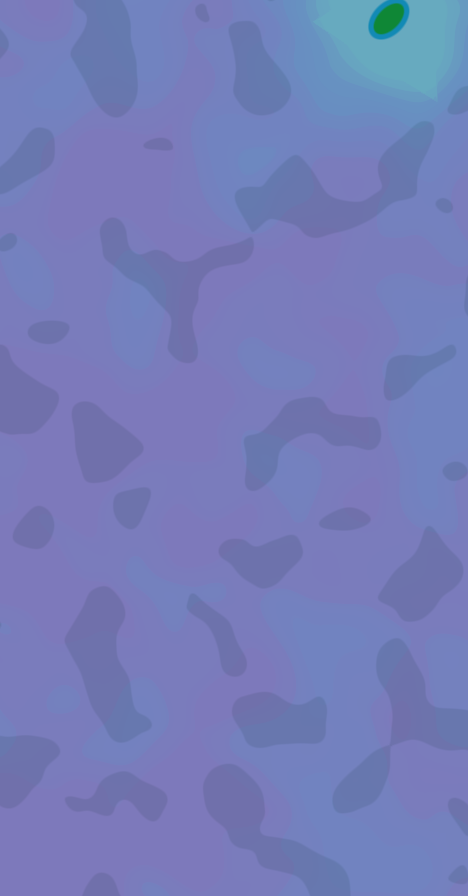
A WebGL 2 fragment shader for this texture:

```glsl
#version 300 es
precision highp float;

uniform vec2 u_resolution;
out vec4 fragColor;

// Palette, from the low to the high end of the tone field
const vec3 PURPLE = vec3(0.492, 0.474, 0.732);
const vec3 PERIWINKLE = vec3(0.442, 0.515, 0.752);
const vec3 STEEL = vec3(0.405, 0.562, 0.757);
const vec3 TEAL = vec3(0.405, 0.665, 0.750);
const vec3 SHADE = vec3(0.895, 0.925, 0.915);
const vec3 SPOT_RING = vec3(0.07, 0.54, 0.71);
const vec3 SPOT_CORE = vec3(0.06, 0.53, 0.21);

// Sizes in units of the canvas height
const float TONE_SCALE = 6.5;
const float PATCH_SCALE = 12.0;
const float PATCH_LEVEL = 0.19;
const float WARP_SCALE = 9.0;
const float WARP_AMOUNT = 0.028;
const float TONE_STEPS = 9.0;
const float STEP_SHARE = 0.75;
const vec2 SPOT_CENTER = vec2(0.434, 0.979);
const vec2 SPOT_RADII = vec2(0.027, 0.018);
const float SPOT_RING_WIDTH = 0.006;
const float SPOT_ANGLE = 0.80;
const float GLOW_RADIUS = 0.20;
const vec2 FACET_DIRECTION = vec2(0.504, -0.864);
const float FACET_LENGTH = 0.108;
const float FACET_WIDTH = 0.055;

vec2 gradientAt(vec2 cell) {
    vec3 h = fract(cell.xyx * vec3(0.1031, 0.1030, 0.0973));
    h += dot(h, h.yzx + 33.33);
    float angle = 6.28318 * fract((h.x + h.y) * h.z);
    return vec2(cos(angle), sin(angle));
}

float gradientNoise(vec2 p) {
    vec2 i = floor(p);
    vec2 f = p - i;
    vec2 u = f * f * f * (f * (f * 6.0 - 15.0) + 10.0);
    float a = dot(gradientAt(i), f);
    float b = dot(gradientAt(i + vec2(1, 0)), f - vec2(1, 0));
    float c = dot(gradientAt(i + vec2(0, 1)), f - vec2(0, 1));
    float d = dot(gradientAt(i + vec2(1, 1)), f - vec2(1, 1));
    return mix(mix(a, b, u.x), mix(c, d, u.x), u.y);
}

vec2 warp(vec2 p) {
    vec2 q = p * WARP_SCALE;
    return p + WARP_AMOUNT * vec2(gradientNoise(q + 17.3), gradientNoise(q + 61.7));
}

// Antialiased coverage of value > 0
float coverage(float value) {
    float w = max(fwidth(value), 1e-5);
    return smoothstep(-w, w, value);
}

// Flat steps with smoothed edges, blended with the plain ramp
float terrace(float tone) {
    float x = tone * TONE_STEPS;
    float w = clamp(fwidth(x), 1e-4, 0.5);
    float stepped = floor(x) + smoothstep(1.0 - w, 1.0, fract(x));
    return mix(x - 0.5, stepped, STEP_SHARE) / TONE_STEPS;
}

vec3 palette(float t) {
    vec3 color = mix(PURPLE, PERIWINKLE, smoothstep(0.0, 0.32, t));
    color = mix(color, STEEL, smoothstep(0.32, 0.60, t));
    return mix(color, TEAL, smoothstep(0.60, 1.0, t));
}

float ellipseDistance(vec2 p, vec2 radii) {
    return (length(p / radii) - 1.0) * min(radii.x, radii.y);
}

void main() {
    vec2 p = gl_FragCoord.xy / u_resolution.y;
    vec2 q = warp(p);
    vec2 fromSpot = p - SPOT_CENTER;

    // Tone field: cooler towards the top and right, with a glow round the spot
    float tone = 0.11 + 0.42 * gradientNoise(q * TONE_SCALE + 5.2);
    tone += 0.16 * gradientNoise(q * TONE_SCALE * 2.3 + 31.4);
    tone += 0.11 * smoothstep(0.08, 0.50, p.x);
    tone += 0.20 * smoothstep(0.72, 1.0, p.y);
    float glowDistance = length(fromSpot) + 0.8 * length(q - p) - 0.006;
    tone += 0.72 * (1.0 - smoothstep(0.0, GLOW_RADIUS, glowDistance));

    // Pointed facet below the spot
    float along = dot(fromSpot, FACET_DIRECTION);
    float across = abs(dot(fromSpot, vec2(-FACET_DIRECTION.y, FACET_DIRECTION.x)));
    float facet = min(FACET_WIDTH * (1.0 - along / FACET_LENGTH) - across, along + 0.04);
    tone += 0.12 * smoothstep(-0.001, 0.001, facet);
    vec3 color = palette(clamp(terrace(tone), 0.0, 1.0));

    // Darker winding patches
    float patches = gradientNoise(q * PATCH_SCALE + 83.1);
    patches += 0.30 * gradientNoise(q * PATCH_SCALE * 1.9 + 47.9);
    float nearSpot = 1.0 - smoothstep(0.06, 0.14, length(fromSpot));
    float shade = coverage(patches - PATCH_LEVEL - 0.3 * nearSpot);
    color *= mix(vec3(1.0), SHADE, shade);

    // Tilted spot with a ring
    float c = cos(SPOT_ANGLE);
    float s = sin(SPOT_ANGLE);
    vec2 local = vec2(c * fromSpot.x + s * fromSpot.y, c * fromSpot.y - s * fromSpot.x);
    color = mix(color, SPOT_RING, coverage(-ellipseDistance(local, SPOT_RADII)));
    color = mix(color, SPOT_CORE, coverage(-ellipseDistance(local, SPOT_RADII - SPOT_RING_WIDTH)));

    fragColor = vec4(color, 1.0);
}
```
